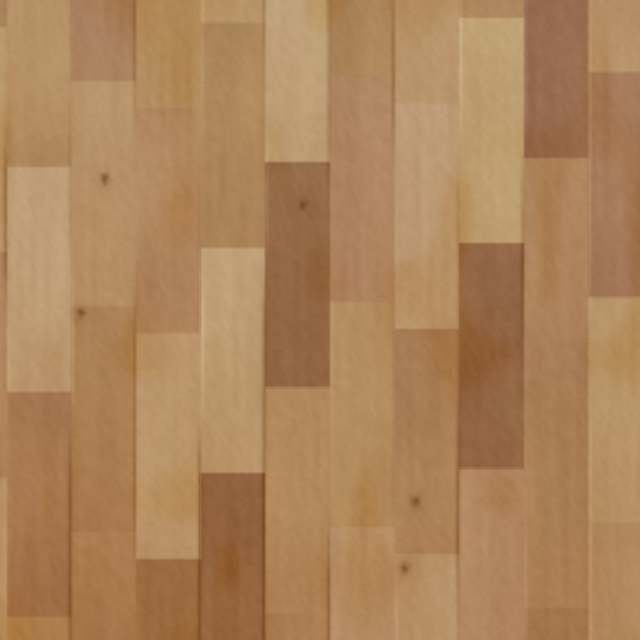
This texture is drawn by a three.js fragment shader. Its source:

```glsl
// Butcher-block wood floor: about ten columns of narrow upright staves, each
// column staggered, with plank tones from a lattice rule plus hash, then
// soft seams, lengthwise grain, blotches and a few small knots.
varying vec2 vUv;

float hash(vec2 p) {
  p = fract(p * vec2(0.1031, 0.1137));
  p += dot(p, p.yx + 33.33);
  return fract((p.x + p.y) * p.x * 7.31);
}

float noise(vec2 p) {
  vec2 i = floor(p), f = fract(p);
  f = f * f * (3.0 - 2.0 * f);
  return mix(mix(hash(i), hash(i + vec2(1.0, 0.0)), f.x),
             mix(hash(i + vec2(0.0, 1.0)), hash(i + 1.0), f.x), f.y);
}

// Column coordinate: whole numbers fall on the seams between columns
float columnAt(float x) {
  return (x - 0.0105) / 0.101 + 1.0;
}

vec3 plankColor(vec2 uv) {
  float col = floor(columnAt(uv.x));
  // Staggered joints; the middle columns slip by half a plank
  float stagger = fract(0.12 + 0.62 * col + 0.5 * step(abs(col - 4.5), 2.0));
  float along = (1.0 - uv.y) / 0.352 - stagger;
  float row = floor(along);
  vec2 id = vec2(col, row) + 17.0;

  // Every seventh plank is dark, two others are pale, the rest vary mildly
  float kind = mod(2.0 * col + row + 14.0, 7.0);
  float vary = hash(id * 3.7);
  float tone = (vary - 0.5) * 0.7;
  if (kind > 2.5 && kind < 3.5) tone = -mix(0.3, 0.95, smoothstep(2.0, 5.0, col));
  else if (kind > 1.5 && kind < 2.5) tone = 0.6 + 0.3 * vary;
  else if (kind < 0.5) tone = 0.35 + 0.4 * vary;

  // Drift of tone within one plank
  tone += 0.5 * (noise(vec2(uv.x * 8.0, uv.y * 7.0) + id * 5.3) - 0.5);
  tone += 0.25 * (hash(id + 9.0) - 0.5) * (fract(along) - 0.5);

  vec3 honey = vec3(0.69, 0.525, 0.365);
  vec3 brown = vec3(0.565, 0.39, 0.265);
  vec3 pale = vec3(0.75, 0.625, 0.465);
  vec3 color = mix(honey, tone < 0.0 ? brown : pale, min(abs(tone), 1.0));
  // Some planks lean pink, some yellow
  return color + (hash(id * 2.1 + 4.0) - 0.5) * vec3(0.0, -0.012, 0.03);
}

void main() {
  // Soft-edged planks, averaged over a small neighbourhood
  vec3 color = vec3(0.0);
  for (int j = -1; j <= 1; j++) {
    for (int i = -1; i <= 1; i++) {
      color += plankColor(vUv + vec2(float(i), float(j)) * 0.0018) / 9.0;
    }
  }

  // Cooler at the top, warmer toward the lower left
  color += (vUv.y - 0.5) * vec3(0.025, 0.05, 0.06);
  color -= (1.0 - smoothstep(0.0, 0.7, length(vUv))) * vec3(0.01, 0.025, 0.04);

  // Seams that fade between dark glue lines and light edges
  float column = columnAt(vUv.x);
  float seam = floor(column + 0.5);
  float offset = (column - seam) * 0.101;
  float wear = noise(vec2(seam * 7.0 + 3.0, vUv.y * 4.5));
  float glue = exp(-pow(abs(offset + 0.002) / 0.0035, 2.0));
  float edge = exp(-pow(abs(offset - 0.003) / 0.003, 2.0));
  color -= glue * smoothstep(0.35, 0.9, wear) * vec3(0.09, 0.10, 0.10);
  color += edge * smoothstep(0.5, 0.1, wear) * vec3(0.045, 0.05, 0.05);

  // Lengthwise grain, diagonal flecks and a fine mottle
  float grain = noise(vec2(vUv.x * 95.0, vUv.y * 7.0)) - 0.5;
  float fleck = noise(vec2(vUv.x * 130.0 + vUv.y * 45.0, vUv.y * 65.0)) - 0.5;
  float mottle = noise(vUv * 210.0) - 0.5;
  color += grain * 0.025 + fleck * 0.022 + mottle * 0.014;

  // Amber blotches
  float blotch = noise(vec2(vUv.x * 14.0 + 5.0, vUv.y * 9.0 + 2.0));
  color -= smoothstep(0.62, 0.95, blotch) * vec3(0.02, 0.04, 0.07);

  // Small knots with a faint halo
  for (int k = 0; k < 5; k++) {
    float n = float(k);
    vec2 center = fract(vec2(0.163, 0.72) + n * vec2(0.487, 0.496)
                        + n * (n - 1.0) * vec2(0.168, -0.016));
    vec2 d = (vUv - center) * vec2(1.1, 0.9);
    d += (noise(vUv * 120.0) - 0.5) * 0.004;
    float r = length(d);
    float size = 0.005 + 0.003 * hash(vec2(n + 2.0, 8.0));
    color = mix(color, vec3(0.42, 0.26, 0.15), 0.6 * exp(-r * r / (size * size)));
    color -= 0.03 * exp(-r * r / 0.0005);
  }

  gl_FragColor = vec4(clamp(color, 0.0, 1.0), 1.0);
}
```
